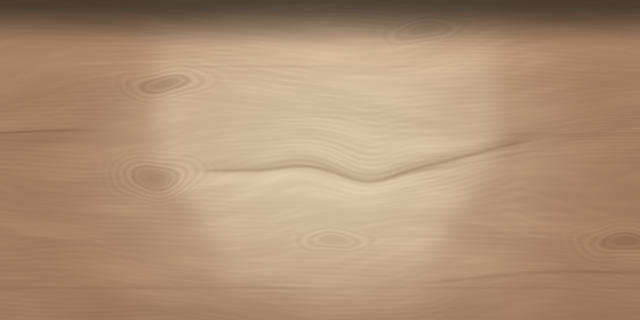
A WebGL 1 fragment shader for this texture:

```glsl
precision highp float;
uniform vec2 u_resolution;

vec2 hash2(vec2 p) {
  p = vec2(dot(p, vec2(127.1, 311.7)), dot(p, vec2(269.5, 183.3)));
  return fract(sin(p) * 4375.85);
}

// Cellular noise: smoothed distance to the nearest cell point
float cells(vec2 p) {
  vec2 base = floor(p);
  float sum = 0.0;
  for (int j = -1; j <= 1; j++) {
    for (int i = -1; i <= 1; i++) {
      vec2 cell = base + vec2(float(i), float(j));
      vec2 d = cell + hash2(cell) - p;
      sum += exp(-7.0 * dot(d, d));
    }
  }
  return clamp(sum, 0.0, 1.5) - 0.45;
}

float bell(float x, float width) {
  x /= width;
  return exp(-x * x);
}

float veinHeight(float x) {
  return 0.467 + 0.014 * bell(x - 0.95, 0.1) - 0.035 * bell(x - 1.15, 0.1)
       + 0.1 * smoothstep(1.2, 1.75, x);
}

// x: ring shading, y: dark core, z: area covered
vec3 knot(vec2 p, vec2 center, vec2 size, float slope, float core) {
  vec2 q = p - center;
  q.y -= slope * q.x + 0.006 * sin(q.x * 31.0 + center.y * 9.0);
  q /= size;
  q.x += 0.25 * q.y * q.y;
  float d = length(q) + 0.05 * sin(q.x * 4.0 + q.y * 3.0);
  float area = 1.0 - smoothstep(0.45, 1.15, d);
  float rings = sin(d * size.y * 480.0) * area * smoothstep(0.12, 0.35, d);
  float heart = (1.0 - smoothstep(0.1, 0.38, d)) + 0.6 * bell(d - 0.34, 0.06);
  return vec3(rings, heart * core, area);
}

void main() {
  vec2 p = gl_FragCoord.xy / u_resolution.y;
  p.x *= 2.0 * u_resolution.y / u_resolution.x;
  float vein = veinHeight(p.x);

  // Grain height, bent by slow waves and the central vein
  float h = p.y + 0.012 * sin(3.1 * p.x + 9.0 * p.y)
          + 0.006 * sin(7.0 * p.x - 17.0 * p.y + 1.0)
          - (vein - 0.467) * bell(p.y - 0.48, 0.15);

  // Warm light pool, narrower toward the bottom
  float pool = 1.0 - smoothstep(0.15, 1.15, length((p - vec2(1.03, 0.5)) / vec2(0.86, 0.68)));
  float halfWidth = mix(0.33, 0.52, smoothstep(0.2, 0.55, p.y));
  float panel = 1.0 - smoothstep(-0.06, 0.08, abs(p.x - 1.02) - halfWidth);
  panel *= smoothstep(0.0, 0.3, p.y) * (1.0 - smoothstep(0.78, 0.95, p.y));
  float light = 0.72 * pool + 0.28 * panel;
  vec3 color = mix(vec3(0.635, 0.49, 0.385), vec3(0.835, 0.745, 0.63), light);
  color *= 1.0 + 0.05 * bell(p.y - 0.83, 0.07);
  color *= 1.0 - 0.05 * (1.0 - smoothstep(0.0, 0.12, p.y));

  // Knots
  vec3 knots = knot(p, vec2(0.525, 0.74), vec2(0.20, 0.062), 0.08, 1.0);
  knots += knot(p, vec2(0.495, 0.45), vec2(0.19, 0.095), 0.03, 0.8);
  knots += knot(p, vec2(1.05, 0.248), vec2(0.15, 0.046), 0.0, 0.4);
  knots += knot(p, vec2(1.965, 0.245), vec2(0.22, 0.075), 0.04, 1.0);
  knots += knot(p, vec2(1.33, 0.905), vec2(0.17, 0.048), 0.14, 0.4);
  float plain = 1.0 - clamp(knots.z, 0.0, 1.0);

  // Fine lines, short slanted fibres and broad mottling
  float lines = sin(h * 410.0 + 2.0 * sin(p.x * 5.0 + p.y * 13.0));
  float patches = 0.5 + 0.5 * sin(p.x * 6.0 + 2.0 * sin(p.y * 14.0));
  float slant = h - 0.05 * sin(p.x * 4.0 + p.y * 8.0);
  float fibres = cells(vec2(p.x * 6.0, slant * 75.0));
  float mottle = cells(vec2(p.x * 2.6, slant * 11.0 + 4.0));
  float shade = 0.011 * lines * patches * plain + 0.022 * fibres * (0.3 + 0.7 * plain);
  shade += 0.035 * mottle + 0.026 * knots.x - 0.085 * knots.y;

  // Central vein with a paler lower lip and a branching strand
  float run = smoothstep(0.58, 0.72, p.x) * (1.0 - smoothstep(1.58, 1.7, p.x));
  float below = p.y - vein;
  shade -= run * (0.085 * bell(below, 0.006) + 0.05 * bell(below - 0.012, 0.02));
  shade += run * 0.03 * bell(below + 0.025, 0.018);
  float branch = p.y - vein + 0.03 * smoothstep(1.15, 1.6, p.x);
  shade -= 0.05 * run * smoothstep(1.1, 1.3, p.x) * bell(branch, 0.007);

  // Board seams and long edge strands
  float leftSeam = p.y - 0.583 - 0.01 * sin(p.x * 7.0);
  shade -= (1.0 - smoothstep(0.1, 0.45, p.x)) * (0.09 * bell(leftSeam, 0.005) + 0.035 * bell(leftSeam + 0.02, 0.025));
  shade -= 0.035 * bell(p.y - 0.1, 0.004);
  shade -= 0.03 * bell(p.y - 0.792, 0.004) * bell(p.x - 0.95, 0.55);
  shade -= 0.03 * bell(p.y - 0.58, 0.006) * smoothstep(1.45, 1.65, p.x);
  float lowStrand = p.y - 0.11 - 0.04 * smoothstep(1.2, 1.75, p.x);
  shade -= 0.06 * smoothstep(1.2, 1.45, p.x) * bell(lowStrand, 0.006);
  color *= 1.0 + shade * vec3(1.15, 1.35, 1.5);

  // Shadow along the upper edge
  float shadow = smoothstep(0.84, 1.0, p.y + 0.015 * mottle);
  color *= mix(vec3(1.0), vec3(0.46, 0.48, 0.48), shadow);
  gl_FragColor = vec4(color, 1.0);
}
```
